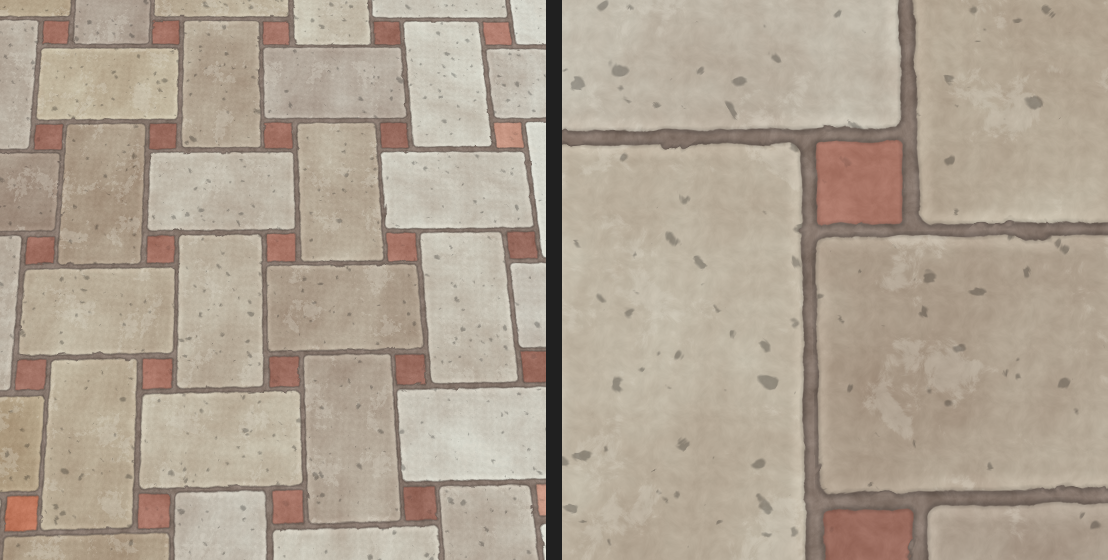
Left: the whole. Right: its middle third, enlarged.
Write a WebGL 2 fragment shader that draws this texture.

```glsl
#version 300 es
precision highp float;
// Worn stone pavers woven around small terracotta squares, seen in slight perspective.
uniform vec2 u_resolution;
out vec4 fragColor;

vec3 hash3(vec2 p) {
    vec3 k = vec3(dot(p, vec2(127.1, 311.7)), dot(p, vec2(269.5, 183.3)), dot(p, vec2(419.2, 371.9)));
    return fract(sin(k) * 43758.545);
}

// Layered, warped sines: soft stains, about -1 to 1
float clouds(vec2 p) {
    float sum = 0.0, amp = 0.5;
    for (int i = 0; i < 6; i++) {
        p = mat2(1.3, 1.1, -1.1, 1.3) * p + 0.7 * sin(p.yx) + 2.3;
        sum += amp * sin(p.x) * cos(p.y);
        amp *= 0.68;
    }
    return sum;
}

// Cellular noise: signed distance to scattered pits of random size
float pits(vec2 p) {
    vec2 cell = floor(p);
    float d = 1.0;
    for (int y = -1; y <= 1; y++)
        for (int x = -1; x <= 1; x++) {
            vec2 id = cell + vec2(x, y);
            vec3 r = hash3(id);
            d = min(d, length(p - id - r.xy) - 0.36 * pow(r.z, 5.0));
        }
    return d;
}

float roundBox(vec2 p, vec2 halfSize, float radius) {
    vec2 q = abs(p) - halfSize + radius;
    return length(max(q, 0.0)) + min(max(q.x, q.y), 0.0) - radius;
}

void main() {
    // Canvas widths, measured down from the top edge
    vec2 p = vec2(gl_FragCoord.x, u_resolution.y - gl_FragCoord.y) / u_resolution.x;

    // Perspective: pitch grows toward the bottom, rows tilt a little
    float y = p.y + (p.x - 0.5) * (p.y - 0.133) * 0.0315;
    float pitch = 0.199 + 0.048 * y;
    vec2 grid = vec2(1.533 + (p.x - 0.412) / pitch, 1.1215 * (y - 0.06) / pitch);
    float aa = 1.0 / (u_resolution.x * pitch);

    // Small squares sit on the lattice points; pavers alternate between them
    float h = 0.137, joint = 0.017;
    vec2 node = floor(grid + 0.5);
    bool isSquare = max(abs(grid.x - node.x), abs(grid.y - node.y)) < h;
    vec2 cell = floor(grid), local = grid - cell - 0.5;
    bool upright = mod(cell.x + cell.y, 2.0) > 0.5;
    if (upright && abs(local.x) > 0.5 - h) {
        cell.x += sign(local.x);
        upright = false;
    } else if (!upright && abs(local.y) > 0.5 - h) {
        cell.y += sign(local.y);
        upright = true;
    }
    vec2 centre = isSquare ? node : cell + 0.5;
    vec2 halfSize = isSquare ? vec2(h) : 0.5 + (upright ? vec2(-h, h) : vec2(h, -h));
    vec3 seed = hash3(centre * 2.0 + 17.0);
    vec3 seed2 = hash3(centre * 2.0 + 53.0);

    // Uneven outline with nibbled edges
    vec2 tex = grid + seed.xy * 40.0;
    vec2 q = grid - centre + (seed2.xy - 0.5) * 0.012;
    float d = roundBox(q, halfSize - joint - 0.006 * seed2.z, isSquare ? 0.012 : 0.035);
    float nibble = clouds(tex * 12.0);
    d += 0.007 * nibble + 0.014 * smoothstep(0.45, 0.8, clouds(tex * 7.0 + 5.0));

    // Paver tone: warm and dark at left, pale at right
    float stain = clouds(tex * 2.2);
    float mottle = clouds(tex * 9.0 + 3.0);
    float grain = clouds(tex * 45.0);
    float side = clamp((centre.x + 0.5) / 5.0, 0.0, 1.0);
    float tone = 0.25 + 0.6 * side + 0.5 * (seed.x - 0.5) + 0.19 * stain + 0.09 * mottle;
    vec3 brown = vec3(0.59, 0.52, 0.47), sand = vec3(0.71, 0.67, 0.62), cream = vec3(0.84, 0.84, 0.80);
    vec3 color = mix(brown, sand, clamp(tone * 2.0, 0.0, 1.0));
    color = mix(color, cream, clamp(tone * 2.0 - 1.0, 0.0, 1.0));
    color += vec3(0.02, 0.0, -0.06) * seed.y * (1.0 - side);

    // Pale scuffs and rubbed rims
    float scuff = smoothstep(0.25, 0.6, clouds(tex * 5.0 + 9.0) + 0.25 * grain);
    color = mix(color, vec3(0.83, 0.81, 0.76), 0.28 * scuff);
    color += 0.045 * smoothstep(-0.05, -0.012, d);

    // Terracotta squares, a few of them pinker or brighter
    if (isSquare) {
        color = mix(vec3(0.57, 0.40, 0.35), vec3(0.68, 0.48, 0.42), seed.x);
        color = mix(color, vec3(0.83, 0.64, 0.56), 0.8 * step(0.82, seed.y));
        color = mix(color, vec3(0.72, 0.42, 0.31), 0.8 * step(0.85, seed.z));
        color += 0.05 * stain + 0.04 * mottle;
    }

    // Fine grain and dark pits
    color += 0.025 * grain;
    float pit = pits(tex * 13.0 + 0.3 * nibble);
    float pitEdge = 13.0 * aa + 0.03;
    color *= 1.0 - (isSquare ? 0.1 : 0.24) * (1.0 - smoothstep(-pitEdge, pitEdge, pit + 0.06));

    // Mortar, shaded beside the tile edges
    vec3 mortar = vec3(0.53, 0.47, 0.43) + 0.06 * clouds(grid * 14.0) + 0.03 * clouds(grid * 50.0);
    mortar *= mix(0.8, 1.0, smoothstep(0.0, 0.018, d));
    color *= 1.0 - 0.12 * smoothstep(-0.012, 0.0, d);
    color = mix(color, mortar, smoothstep(-aa, aa, d));
    fragColor = vec4(clamp(color, 0.0, 1.0), 1.0);
}
```
